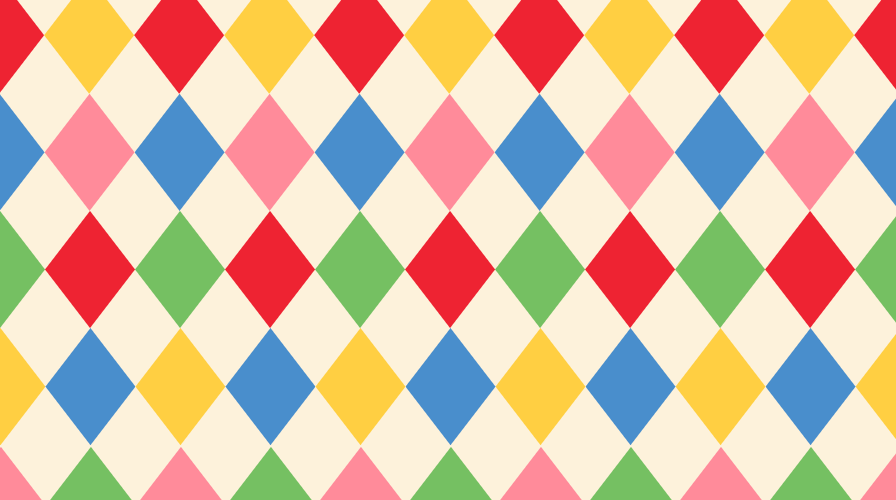
A Shadertoy shader for this pattern:

```glsl
// Harlequin pattern: rows of touching coloured diamonds on a cream ground.

// Lengths are fractions of the canvas width, measured from the top left.
#define DIAMOND_SIZE  vec2(0.10046, 0.13073)
#define FIRST_CENTER  vec2(-0.0010, 0.0393)
#define ROW_SHIFT     0.0005
#define LAST_ROW      4.0
#define LAST_ROW_DROP 0.0019
#define CREAM         vec3(0.992, 0.949, 0.859)

const vec3 PALETTE[5] = vec3[5](
    vec3(0.933, 0.137, 0.196),  // red
    vec3(0.286, 0.557, 0.800),  // blue
    vec3(0.459, 0.753, 0.384),  // green
    vec3(1.000, 0.812, 0.259),  // yellow
    vec3(1.000, 0.545, 0.604)   // pink
);

// Signed distance to the edge lines of a diamond centred on the origin.
float diamondDistance(vec2 p, vec2 halfSize) {
    vec2 normal = 1.0 / halfSize;
    return (dot(abs(p), normal) - 1.0) / length(normal);
}

// Neighbours in a row sit three steps apart; each row advances by one.
vec3 diamondColor(vec2 cell) {
    float odd = mod(cell.x, 2.0);
    return PALETTE[int(mod(cell.y + 3.0 * odd, 5.0))];
}

void mainImage(out vec4 fragColor, in vec2 fragCoord) {
    vec2 p = vec2(fragCoord.x, iResolution.y - fragCoord.y) / iResolution.x;
    p -= FIRST_CENTER;

    // Rows drift slightly sideways, and the last one hangs a little lower.
    float row = floor(p.y / DIAMOND_SIZE.y + 0.5);
    p.x -= ROW_SHIFT * row;
    p.y -= LAST_ROW_DROP * step(LAST_ROW, row);

    vec2 cell = vec2(floor(p.x / DIAMOND_SIZE.x + 0.5), row);
    float d = diamondDistance(p - cell * DIAMOND_SIZE, 0.5 * DIAMOND_SIZE);

    // Blend across one pixel at the edge.
    float coverage = clamp(0.5 - d * iResolution.x, 0.0, 1.0);
    fragColor = vec4(mix(CREAM, diamondColor(cell), coverage), 1.0);
}
```
